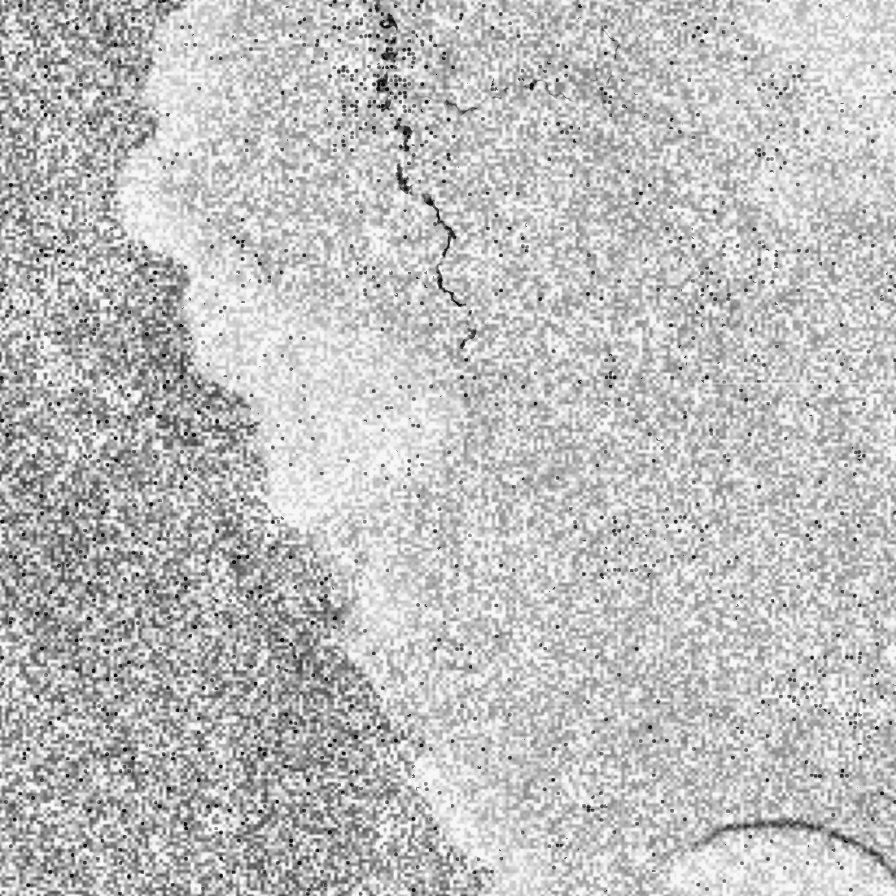
This texture is drawn by a WebGL 2 fragment shader. Its source:

```glsl
#version 300 es
precision highp float;
// Grainy grey weathered plaster: a dark rough side, a pale ragged band, thin cracks.

#define GRAIN_CELLS 256.0
#define BASE_TONE 0.770
#define ROUGH_TONE 0.655
#define PALE_TONE 0.890
#define BASE_GRAIN 0.52
#define ROUGH_GRAIN 0.76
#define PALE_GRAIN 0.30
#define SPECK_DEPTH 0.50
#define CRACK_WIDTH 0.0035
#define SCRATCH_WIDTH 0.0012

uniform vec2 u_resolution;
out vec4 fragColor;

float hash(vec2 p) {
  vec3 q = fract(vec3(p.xyx) * 0.1031);
  q += dot(q, q.yzx + 33.33);
  return fract((q.x + q.y) * q.z);
}

float valueNoise(vec2 p) {
  vec2 cell = floor(p), f = fract(p);
  f = f * f * (3.0 - 2.0 * f);
  float low = mix(hash(cell), hash(cell + vec2(1, 0)), f.x);
  float high = mix(hash(cell + vec2(0, 1)), hash(cell + vec2(1, 1)), f.x);
  return mix(low, high, f.y);
}

// Layered noise, centred on zero
float mottle(vec2 p) {
  float sum = 0.0, weight = 0.5;
  for (int i = 0; i < 5; i++) {
    sum += weight * (valueNoise(p) - 0.5);
    p = mat2(1.6, 1.2, -1.2, 1.6) * p + 17.3;
    weight *= 0.55;
  }
  return sum;
}

// Round dark specks, one jittered point per cell
float specks(vec2 p, float share) {
  vec2 cell = floor(p);
  vec2 centre = 0.35 + 0.3 * vec2(hash(cell + 71.0), hash(cell + 113.0));
  float dotMask = 1.0 - smoothstep(0.25, 0.65, length(fract(p) - centre));
  return dotMask * step(1.0 - share, hash(cell + 37.0));
}

float below(float edge, float soft, float v) {
  return 1.0 - smoothstep(edge - soft, edge + soft, v);
}

float range(float lo, float hi, float soft, float v) {
  return smoothstep(lo - soft, lo + soft, v) * below(hi, soft, v);
}

float ellipseDist(vec2 p, vec2 centre, vec2 radius) {
  return length((p - centre) / radius) - 1.0;
}

void main() {
  vec2 uv = gl_FragCoord.xy / u_resolution;
  float broad = mottle(uv * 9.0);
  float fine = mottle(uv * 38.0 + 5.0);

  // Slanted ragged border between the rough side and the pale band
  float border = max(0.54 - 0.51 * uv.y, 0.143 + 0.22 * (uv.y - 0.78));
  border += 0.014 * sin(uv.y * 38.0 + 0.6) + 0.008 * sin(uv.y * 83.0) + 0.03 * fine;
  float across = uv.x - border;
  float rough = below(0.0, 0.006, across);

  // Pale band, widest at mid height, with worn grey islands
  float bandWidth = 0.055 + 0.16 * exp(-pow((uv.y - 0.56) / 0.17, 2.0));
  float pale = below(bandWidth, 0.045, across + 0.22 * broad + 0.16 * fine);
  float island = ellipseDist(uv, vec2(0.37, 0.355), vec2(0.043, 0.066)) + 1.2 * fine;
  pale *= 1.0 - 0.9 * below(0.0, 0.15, island);
  float worn = ellipseDist(uv, vec2(0.34, 0.73), vec2(0.11, 0.08)) + 2.0 * broad;
  pale *= 1.0 - 0.8 * below(0.0, 0.3, worn);

  // Pale corners, the lower one beneath a curved ridge
  float corner = ellipseDist(uv, vec2(0.95, 0.94), vec2(0.13, 0.15)) + 2.0 * broad + fine;
  pale = max(pale, 0.85 * below(0.0, 0.25, corner));
  float ridge = 0.082 - 3.0 * pow(uv.x - 0.865, 2.0) + 0.012 * fine;
  float underRidge = smoothstep(0.73, 0.77, uv.x) * below(ridge - 0.012, 0.008, uv.y);
  pale = max(pale, underRidge * (0.85 + fine));
  pale = clamp(pale, 0.0, 1.0) * (1.0 - rough);

  // Tone and grain strength of each zone
  float tone = mix(mix(BASE_TONE, PALE_TONE, pale), ROUGH_TONE, rough);
  float strength = mix(mix(BASE_GRAIN, PALE_GRAIN, pale), ROUGH_GRAIN, rough);
  vec2 slant = vec2(uv.x * 0.85 + uv.y * 0.5, uv.y * 0.85 - uv.x * 0.5);
  float streak = mottle(slant * vec2(15.0, 5.0) + 3.0);
  tone += mix(0.09, 0.30, rough) * streak + 0.10 * broad + 0.10 * fine;

  // Cracks: one downward, one sideways, one short upright
  float jag = 0.05 * fine + 0.012 * sin(uv.y * 61.0);
  float mainCrack = abs(uv.x - 0.43 - 0.08 * smoothstep(0.0, 0.31, 0.95 - uv.y) - jag);
  float sideCrack = abs(uv.y - 0.893 - 0.012 * sin(uv.x * 45.0) - 0.04 * fine);
  float upCrack = abs(uv.x - 0.682 - 0.05 * fine);
  float crack = below(CRACK_WIDTH, 0.002, mainCrack) * step(0.61, uv.y);
  crack = max(crack, 0.7 * below(0.5 * CRACK_WIDTH, 0.002, sideCrack) * range(0.44, 0.64, 0.01, uv.x));
  crack = max(crack, 0.6 * below(0.5 * CRACK_WIDTH, 0.002, upCrack) * range(0.88, 0.99, 0.01, uv.y));
  crack *= smoothstep(0.25, 0.65, valueNoise(uv * 110.0));
  float ridgeLine = below(0.004, 0.004, abs(uv.y - ridge)) * smoothstep(0.75, 0.8, uv.x);
  tone -= 0.60 * crack + 0.38 * ridgeLine;

  // Scattered specks, crowded around the crack head
  float crowd = exp(-pow(length((uv - vec2(0.42, 0.92)) / vec2(0.06, 0.08)), 2.0));
  float clump = smoothstep(0.08, 0.3, mottle(uv * 22.0 + 40.0));
  float share = 0.012 + 0.025 * rough + 0.22 * crowd + 0.10 * clump * (1.0 - rough);
  float grain = valueNoise(uv * GRAIN_CELLS) - 0.5;
  float value = tone + strength * grain - SPECK_DEPTH * specks(uv * GRAIN_CELLS * 0.8, share);

  // Faint straight scratches
  float scratch = 0.6 * below(SCRATCH_WIDTH, 0.001, abs(uv.y - 0.572)) * range(0.78, 1.1, 0.05, uv.x);
  scratch += 0.25 * below(SCRATCH_WIDTH, 0.001, abs(uv.x - 0.69)) * range(0.06, 0.5, 0.05, uv.y);
  scratch += 0.2 * below(SCRATCH_WIDTH, 0.001, abs(uv.y - 0.213));
  value = mix(value, 0.94, scratch);

  fragColor = vec4(vec3(clamp(value, 0.06, 0.97)), 1.0);
}
```
